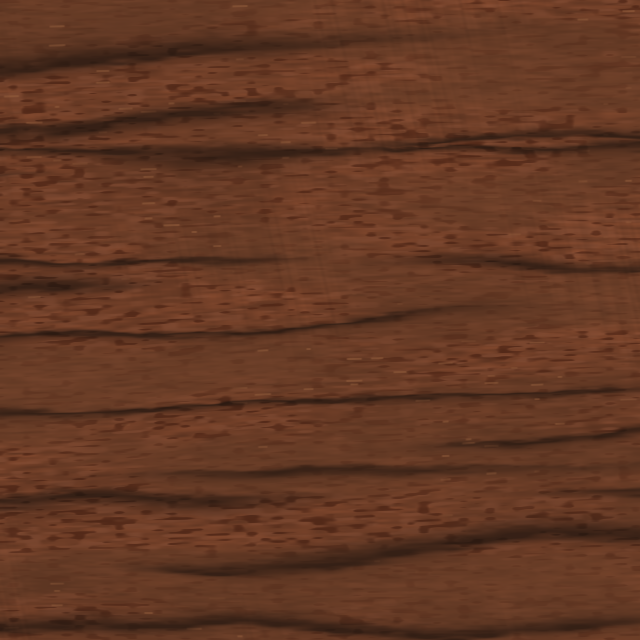
A WebGL 2 fragment shader for this texture:

```glsl
#version 300 es
precision highp float;

#define BASE_COLOR vec3(0.437, 0.242, 0.152)
#define BROWN_COLOR vec3(0.390, 0.228, 0.145)
#define LIGHT_COLOR vec3(0.510, 0.300, 0.205)
#define PORE_COLOR vec3(0.300, 0.140, 0.080)
#define VEIN_COLOR vec3(0.190, 0.115, 0.078)
#define FLECK_COLOR vec3(0.570, 0.365, 0.235)
#define VEIN_COUNT 17
#define VEIN_SLOPE 0.045
#define FIBRE_SCALE vec2(42.0, 270.0)
#define FLECK_SCALE vec2(28.0, 170.0)
#define SCRATCH_LEAN 0.24
#define SCRATCH_GAIN 0.13

uniform vec2 u_resolution;
out vec4 fragColor;

float hash(vec2 cell) {
    uvec2 u = uvec2(ivec2(cell)) * uvec2(0x9e3779b1u, 0x85ebca77u);
    uint h = u.x ^ (u.y + (u.x >> 15));
    h = (h ^ (h >> 16)) * 0x7feb352du;
    h = (h ^ (h >> 15)) * 0x846ca68bu;
    h ^= h >> 16;
    return float(h >> 8) / 16777216.0;
}

float noise(vec2 p) {
    vec2 cell = floor(p);
    vec2 f = p - cell;
    f = f * f * (3.0 - 2.0 * f);
    float low = mix(hash(cell), hash(cell + vec2(1, 0)), f.x);
    float high = mix(hash(cell + vec2(0, 1)), hash(cell + vec2(1, 1)), f.x);
    return mix(low, high, f.y);
}

float fbm(vec2 p) {
    return 0.55 * noise(p) + 0.3 * noise(p * 2.1 + 31.7) + 0.15 * noise(p * 4.3 + 67.1);
}

// Dark growth lines: one crisp side, one soft side, fading along their length
float veinMask(vec2 p, float roughness) {
    float mask = 0.0;
    for (int i = 0; i < VEIN_COUNT; i++) {
        float row = float(i) * 7.0 + 300.0;
        float jitter = hash(vec2(row, 91));
        float center = (float(i) + jitter) / float(VEIN_COUNT) + VEIN_SLOPE * (p.x - 0.5);
        center += 0.055 * (noise(vec2(p.x * 2.2 + jitter, row)) - 0.5);
        center += 0.013 * (noise(vec2(p.x * 7.0 + jitter, row + 1.0)) - 0.5);
        float swell = noise(vec2(p.x * 2.7 + jitter * 3.0, row + 2.0));
        float width = mix(0.0032, 0.0125, swell * swell);
        float strength = smoothstep(0.22, 0.7, noise(vec2(p.x * 2.0 + jitter * 5.0, row + 3.0)));
        float side = hash(vec2(row, 57)) < 0.65 ? 1.0 : -1.0;
        float d = (p.y - center + roughness) * side;
        float reach = d > 0.0 ? width : width * 1.9;
        float core = exp(-d * d / (reach * reach));
        float halo = exp(-abs(d) / (reach * 2.0));
        mask = max(mask, strength * (0.68 * core + 0.22 * halo));
    }
    return mask;
}

// Short pale dashes scattered in cells
float fleckMask(vec2 p) {
    vec2 g = p * FLECK_SCALE + 400.0;
    vec2 cell = floor(g);
    vec2 f = abs(g - cell - 0.5);
    float chosen = step(0.95, hash(cell));
    float halfLength = mix(0.15, 0.42, hash(cell + 71.0));
    float dash = smoothstep(halfLength, halfLength - 0.12, f.x) * smoothstep(0.42, 0.1, f.y);
    return chosen * dash;
}

// Faint steep tool marks, gathered in clusters
float scratchMask(vec2 p) {
    float across = p.x + SCRATCH_LEAN * p.y;
    float fine = noise(vec2(across * 190.0, p.y * 5.0 + 20.0));
    float broad = noise(vec2(across * 75.0 + 40.0, p.y * 3.0 + 50.0));
    float cluster = smoothstep(0.45, 0.8, noise(vec2(across * 5.0 + 13.0, p.y * 3.5 + 8.0)));
    return cluster * (0.55 * fine + 0.45 * broad - 0.2);
}

void main() {
    vec2 p = gl_FragCoord.xy / min(u_resolution.x, u_resolution.y);

    // Grain coordinates follow a gentle bend
    vec2 grain = p;
    grain.y -= 0.02 * p.x + 0.025 * noise(p * vec2(2.0, 3.0) + 5.0);

    float fibre = noise(grain * FIBRE_SCALE + 100.0);
    float streak = noise(grain * FIBRE_SCALE * vec2(0.5, 0.6) + 210.0);
    float poreNoise = noise(grain * FIBRE_SCALE * vec2(1.15, 0.85) + 530.0);
    float paleNoise = noise(grain * FIBRE_SCALE * vec2(0.9, 0.8) + 870.0);
    float porous = smoothstep(0.32, 0.68, fbm(grain * vec2(2.5, 12.0) + 43.0));
    float tone = fbm(grain * vec2(3.0, 10.0) + 150.0);

    // Ground: smooth brown zones between open, streaky ones
    vec3 color = mix(BASE_COLOR, BROWN_COLOR, 0.8 * (1.0 - porous));
    color *= 1.0 + 0.16 * (tone - 0.5);
    color *= 1.0 + mix(0.08, 0.17, porous) * (fibre + streak - 1.0);
    color = mix(color, LIGHT_COLOR, mix(0.18, 0.6, porous) * smoothstep(0.45, 0.9, paleNoise));

    // Veins, broken up by the fibres
    float vein = veinMask(p, 0.005 * (streak - 0.5) + 0.003 * (fibre - 0.5));
    color = mix(color, VEIN_COLOR, clamp(vein * (0.72 + 0.5 * streak), 0.0, 0.92));

    // Pores deepen inside veins
    float pore = smoothstep(0.6, 0.9, poreNoise) * mix(0.25, 0.75, porous);
    color = mix(color, mix(PORE_COLOR, VEIN_COLOR * 0.75, vein), pore);

    // Pale flecks and tool marks
    float fleckZone = smoothstep(0.5, 0.7, noise(p * vec2(4.0, 9.0) + 77.0));
    color = mix(color, FLECK_COLOR, 0.55 * fleckZone * fleckMask(grain) * (1.0 - vein));
    color *= 1.0 + SCRATCH_GAIN * scratchMask(p);

    fragColor = vec4(color, 1.0);
}
```
